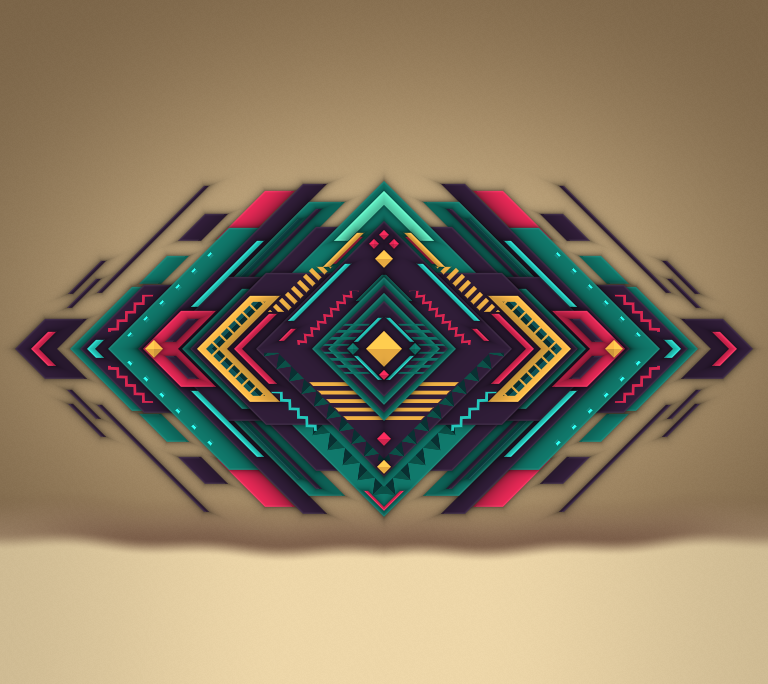
Write a WebGL 1 fragment shader that draws this background.

```glsl
precision highp float;
uniform vec2 u_resolution;

const float SPAN = 768.;      // design units across the canvas width
const float CENTER_Y = .49;   // height of the emblem's axis
const float OPEN = -20.;      // lower limit for parts that cross the axis
const float CONTACT = .4;     // contact shadow strength
const float GRAIN = .014;
const vec3 WALL = vec3(.54, .44, .315), GLOW = vec3(.86, .76, .58);
const vec3 FLOOR = vec3(.93, .84, .66), SHADOW = vec3(.40, .28, .22);
const vec3 PLUM = vec3(.18, .11, .21), TEAL = vec3(.06, .45, .40);
const vec3 PINE = vec3(.05, .25, .26), CYAN = vec3(.14, .79, .74);
const vec3 MINT = vec3(.36, .88, .72), RED = vec3(.86, .15, .32);
const vec3 GOLD = vec3(.95, .70, .27);

vec2 p, q;              // position, and position folded into one quadrant
float ring, along, px;  // diamond radius, place along its side, pixel size
vec3 color;

float hash(vec2 s) { return fract(sin(dot(s, vec2(12.9898, 78.233))) * 43758.5); }
float fill(float d) { return clamp(.5 - d / px, 0., 1.); }
void lay(vec3 ink, float d) { color = mix(color, ink, fill(d)); }
void contact(float d) { color *= 1. - CONTACT * exp(-max(d, 0.) / 3.); }
float rows(float x, float period) { return abs(fract(x / period) - .5) * period; }
float span(float y0, float y1) { return max(y0 - q.y, q.y - y1); }
float slab(float r0, float r1, float y0, float y1) {
  return max(max(r0 - ring, ring - r1) * .707, span(y0, y1));
}
// Raised diagonal bar
void bar(vec3 ink, float r0, float r1, float y0, float y1) {
  float d = slab(r0, r1, y0, y1);
  contact(d);
  float rim = smoothstep(-2.5, 0., d) * step(r0 + 3., ring);
  lay(ink * (.86 + .2 * smoothstep(r0, r1, ring)) + .07 * rim, d);
}
// Row of square studs
void studs(vec3 ink, float r, float size, float period, float y0, float y1) {
  float d = max(abs(ring - r), rows(along, period)) * .707 - size;
  lay(ink * (1. + .3 * sign(ring - r)), max(d, span(y0, y1)));
}
// Zigzag ribbon
void zigzag(vec3 ink, float r, float period, float y0, float y1) {
  float wave = rows(along, period) * 16. / period - 4.;
  lay(ink, max(abs(ring - r - wave) * .6 - 1.6, span(y0, y1)));
}
// Faceted stone
void gem(vec3 ink, float x, float y, float size) {
  vec2 o = vec2(q.x - x, p.y - y);
  float d = (abs(o.x) + abs(o.y) - size) * .707;
  contact(d);
  lay(ink * (1. + .1 * sign(o.y) + .05 * sign(o.x)), d);
}
// Pyramids in a diagonal strip
void spikes(float r, float height, float period, float y0, float y1) {
  float f = fract(along / period) * 2. - 1.;
  float d = max(ring - r - height * (1. - abs(f)), r - ring) * .7;
  lay(mix(PINE * .75, TEAL * .7, step(0., f)), max(d, span(y0, y1)));
}
void backdrop() {
  vec2 g = (p - vec2(0., 40.)) / vec2(360., 205.);
  vec3 wall = mix(WALL, GLOW, .9 * exp(-dot(g, g)));
  wall *= 1. - .12 * smoothstep(200., 480., length(p));
  vec3 ground = FLOOR * (1. - .13 * smoothstep(80., 420., q.x));
  float rise = p.y + 203. - 12. * smoothstep(80., 384., q.x) - 2. * sin(q.x * .045);
  color = mix(ground, wall, smoothstep(-10., 45., rise));
  float dark = smoothstep(-9., 9., rise) * (1. - smoothstep(5., 52., rise));
  color = mix(color, SHADOW, dark * (.8 - .35 * smoothstep(230., 400., q.x)));
  color += GRAIN * (hash(floor(p)) - .5);
}
void wings() {
  // Loose slivers and end arrows
  bar(PLUM, 338., 343., 56., 163.); bar(PLUM, 366., 371., 55., 88.);
  bar(PLUM, 353., 358., 41., 70.); bar(PLUM, 291., 314., 108., 135.);
  bar(TEAL, 288., 310., 65., 93.); bar(PLUM, 327., 369., OPEN, 30.);
  bar(RED, 345., 353., OPEN, 17.);
  // Outer chevrons
  bar(TEAL, 240., 314., OPEN, 62.); bar(PLUM, 274., 304., OPEN, 64.);
  bar(CYAN, 289., 297., OPEN, 9.); zigzag(RED, 290., 17., 17., 54.);
  bar(RED, 247., 277., 110., 158.); bar(TEAL, 236., 276., OPEN, 121.);
  studs(CYAN, 267., 2.2, 32., 12., 105.); bar(PLUM, 222., 246., OPEN, 165.);
  bar(TEAL, 186., 222., 30., 147.); bar(PLUM, 202., 208., 70., 140.);
  bar(PINE, 212., 216., 70., 130.); bar(PLUM, 188., 228., OPEN, 72.);
  bar(TEAL, 194., 202., OPEN, 60.); bar(CYAN, 228., 235., 42., 108.);
  bar(RED, 206., 241., OPEN, 38.); bar(PLUM, 215., 226., 7., 30.);
  gem(GOLD, 230., 0., 9.);
}
void core(bool upper) {
  // Tall central diamond
  bar(PLUM, OPEN, 190., OPEN, 122.); bar(TEAL, OPEN, 168., OPEN, 180.);
  if (upper) {
    bar(MINT, 144., 158., 108., 180.); bar(RED, 133., 137., 85., 112.);
    bar(GOLD, 136., 143., 82., 116.);
  } else { bar(RED, 158., 162., 142., 180.); spikes(138., 20., 30., 60., 170.); }
  // Side panels with gold chevrons
  bar(PLUM, 98., 194., OPEN, 76.); bar(GOLD, 157., 187., OPEN, 53.);
  studs(PINE, 172., 4.2, 15., OPEN, 47.); bar(RED, 142., 150., OPEN, 35.);
  if (upper) lay(GOLD, max(slab(134., 153., 37., 82.), rows(along, 12.) * .7 - 2.2));
  else zigzag(CYAN, 150., 17., 43., 82.);
  // Patterned plum diamond
  bar(PLUM, OPEN, 128., OPEN, 140.);
  if (upper) {
    bar(CYAN, 118., 124., 28., 85.); bar(TEAL, 72., 76., 48., 74.);
    bar(RED, 108., 113., 8., 20.); zigzag(RED, 89., 13., 4., 58.);
  } else {
    spikes(110., 18., 25., 4., 112.);
    lay(GOLD, max(rows(q.y - 31., 8.5) - 1.9, slab(66., 108., 31., 73.)));
  }
  // Nested frames, slats and stones
  for (int i = 0; i < 4; i++)
    bar(mod(float(i), 2.) < .5 ? TEAL : PLUM, OPEN, 72. - 8. * float(i), OPEN, 80.);
  lay(TEAL, max(rows(q.y, 7.) - 1.4, slab(39., 64., 3., 25.)));
  bar(CYAN, 33., 37., 7., 31.); gem(TEAL, 31., 0., 6.); gem(GOLD, 0., 0., 18.);
  gem(RED, 0., -26., 5.); gem(GOLD, 0., 90., 9.); gem(RED, 0., 114., 5.);
  gem(RED, 10., 105., 5.); gem(RED, 0., -90., 7.); gem(GOLD, 0., -118., 7.);
}
void main() {
  px = SPAN / u_resolution.x;
  p = (gl_FragCoord.xy - u_resolution * vec2(.5, CENTER_Y)) * px;
  q = abs(p); ring = q.x + q.y; along = q.y - q.x;
  backdrop(); wings(); core(p.y > 0.);
  gl_FragColor = vec4(color, 1.);
}
```
